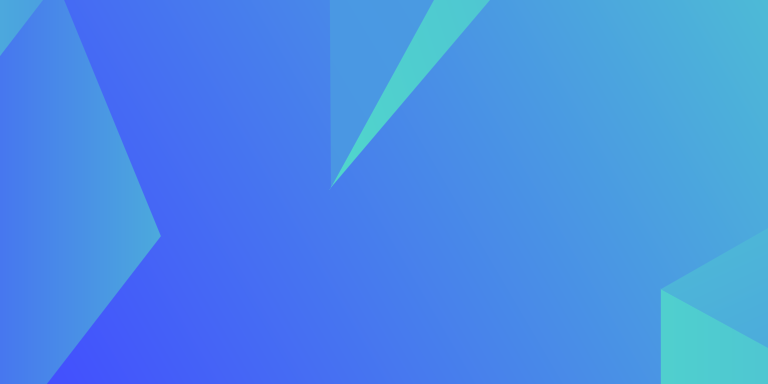
Reproduce this background procedurally as a Shadertoy shader.

```glsl
// Flat angular facets over a diagonal blue-to-mint gradient.
// Every colour comes from one two-colour ramp; each facet is a wedge (apex
// plus two rays) with its own linear ramp position, blended with soft edges.

// Ramp end colours
const vec3 BLUE = vec3(0.26, 0.30, 1.00);
const vec3 MINT = vec3(0.32, 0.89, 0.78);

// Ramp positions as planes: x slope, y slope, offset
const vec3 BACK_TONE   = vec3( 0.29, 0.17, -0.02);
const vec3 LEFT_TONE   = vec3( 0.81, 0.00,  0.28);
const vec3 CORNER_TONE = vec3(-0.50, 0.00,  0.61);
const vec3 PANEL_TONE  = vec3( 0.05, 0.03,  0.43);
const vec3 SHARD_TONE  = vec3(-0.18, -0.06, 1.10);
const vec3 KITE_TONE   = vec3(-0.10, 0.22,  0.81);
const vec3 BASE_TONE   = vec3(-0.22, 0.00,  1.25);

// Facet points on a 2 by 1 canvas
const vec2 LEFT_APEX     = vec2(0.419, 0.385);
const vec2 LEFT_TOP      = vec2(0.167, 1.0);
const vec2 LEFT_BOTTOM   = vec2(0.122, 0.0);
const vec2 CORNER_LOW    = vec2(0.0, 0.854);
const vec2 CORNER_HIGH   = vec2(0.112, 1.0);
const vec2 SHARD_TIP     = vec2(0.862, 0.512);
const vec2 PANEL_LEFT    = vec2(0.859, 1.0);
const vec2 SHARD_LEFT    = vec2(1.130, 1.0);
const vec2 SHARD_RIGHT   = vec2(1.276, 1.0);
const vec2 HUB           = vec2(1.721, 0.247);
const vec2 HUB_DOWN      = vec2(1.721, 0.0);
const vec2 HUB_LOW       = vec2(2.0, 0.094);
const vec2 HUB_HIGH      = vec2(2.0, 0.406);

// Signed distance to line a-b, positive on its left
float leftOf(vec2 p, vec2 a, vec2 b) {
    vec2 d = normalize(b - a);
    return d.x * (p.y - a.y) - d.y * (p.x - a.x);
}

// Positive inside the wedge swept counter-clockwise from one ray to the next
float wedge(vec2 p, vec2 apex, vec2 fromRay, vec2 toRay) {
    return min(leftOf(p, apex, fromRay), leftOf(p, toRay, apex));
}

vec3 ramp(vec2 p, vec3 tone) {
    return mix(BLUE, MINT, clamp(dot(vec3(p, 1.0), tone), 0.0, 1.0));
}

// Lay one facet over the colour so far
void paint(inout vec3 color, vec2 p, float dist, vec3 tone) {
    float pixel = 1.0 / iResolution.y;
    float coverage = smoothstep(-0.7 * pixel, 0.7 * pixel, dist);
    color = mix(color, ramp(p, tone), coverage);
}

void mainImage(out vec4 fragColor, in vec2 fragCoord) {
    vec2 p = fragCoord / iResolution.xy * vec2(2.0, 1.0);
    vec3 color = ramp(p, BACK_TONE);

    // Left facet and the corner above it
    paint(color, p, wedge(p, LEFT_APEX, LEFT_TOP, LEFT_BOTTOM), LEFT_TONE);
    paint(color, p, leftOf(p, CORNER_LOW, CORNER_HIGH), CORNER_TONE);

    // Hanging panel and bright shard
    paint(color, p, wedge(p, SHARD_TIP, SHARD_LEFT, PANEL_LEFT), PANEL_TONE);
    paint(color, p, wedge(p, SHARD_TIP, SHARD_RIGHT, SHARD_LEFT), SHARD_TONE);

    // Lower right fan
    paint(color, p, wedge(p, HUB, HUB_LOW, HUB_HIGH), KITE_TONE);
    paint(color, p, wedge(p, HUB, HUB_DOWN, HUB_LOW), BASE_TONE);

    fragColor = vec4(color, 1.0);
}
```
